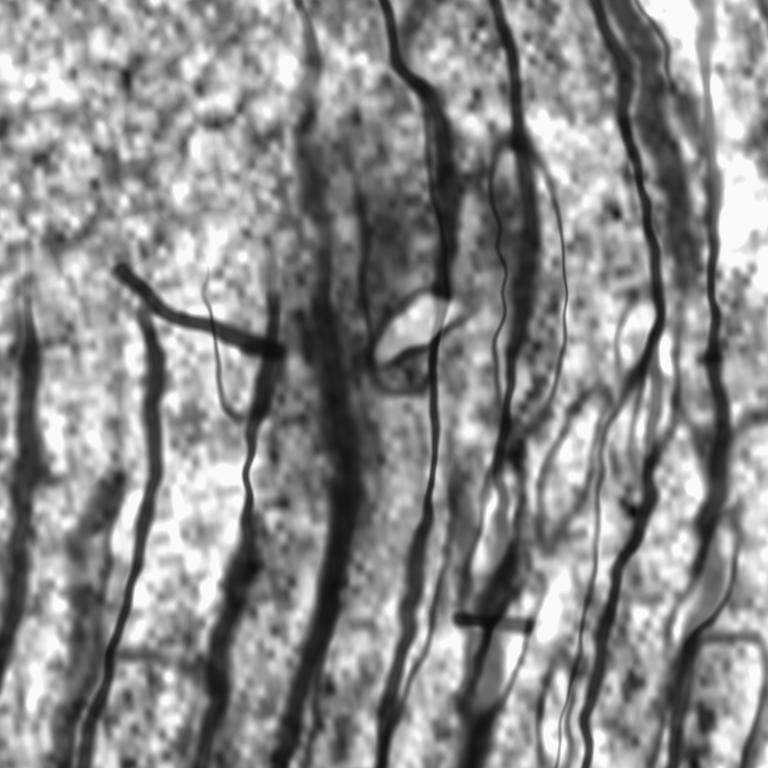
This texture is drawn by a Shadertoy shader. Its source:

```glsl
float hash(vec2 p) {
    return fract(sin(dot(p, vec2(127.1, 311.7))) * 43758.5453);
}

// Value noise centred on zero
float noise(vec2 p) {
    vec2 i = floor(p), f = fract(p);
    f = f * f * (3.0 - 2.0 * f);
    float low = mix(hash(i), hash(i + vec2(1, 0)), f.x);
    float high = mix(hash(i + vec2(0, 1)), hash(i + vec2(1, 1)), f.x);
    return mix(low, high, f.y) - 0.5;
}

// Rounded lumps: bright centres, dark gaps
float lumps(vec2 p) {
    vec2 cell = floor(p);
    float nearest = 2.0;
    for (int y = -1; y <= 1; y++) {
        for (int x = -1; x <= 1; x++) {
            vec2 c = cell + vec2(x, y);
            vec2 centre = c + vec2(hash(c), hash(c + 37.0));
            nearest = min(nearest, length(p - centre));
        }
    }
    return 0.45 - nearest;
}

float segment(vec2 p, vec2 a, vec2 b) {
    vec2 ab = b - a;
    return length(p - a - ab * clamp(dot(p - a, ab) / dot(ab, ab), 0.0, 1.0));
}

// Raises a tilted oval flake and shades the gap around it
float addFlake(float tone, vec2 d, vec2 radii, float tilt, float lift) {
    float c = cos(tilt), s = sin(tilt);
    d = vec2(c * d.x - s * d.y, s * d.x + c * d.y);
    float r = length(d / radii);
    float gap = exp(-pow((r - 1.25) * 4.0, 2.0));
    return tone * (1.0 - 0.45 * gap) + lift * (1.0 - smoothstep(0.7, 1.1, r));
}

void mainImage(out vec4 fragColor, in vec2 fragCoord) {
    vec2 uv = fragCoord / iResolution.xy;
    vec2 warp = vec2(noise(uv * 13.0), noise(uv * 13.0 + 50.0));
    vec2 p = uv + 0.022 * warp + 0.009 * vec2(noise(uv * 34.0), noise(uv * 34.0 + 9.0));

    // Fibres lean right below and left above
    vec2 grain = p + vec2(0.3 * (p.y - 0.55) * (p.y - 0.55), 0.0);

    // Crumbly crust in the upper left, fibrous bark elsewhere
    float crust = (1.0 - smoothstep(0.36, 0.46, p.x + 0.08 * warp.y))
                * smoothstep(0.54, 0.68, p.y + 0.12 * warp.x);
    float pebbled = max(crust, 0.8 * smoothstep(0.5, 0.75, p.y));

    // Coarse to fine relief
    float fibre = 0.34 * noise(grain * vec2(19.0, 3.5))
                + 0.42 * noise(grain * vec2(47.0, 9.0) + 7.0);
    float pebble = 0.4 * noise(p * 11.0 + 20.0) + 0.48 * lumps(p * vec2(29.0, 25.0));
    float tone = 0.66 + 0.05 * crust + mix(fibre, pebble, pebbled);
    tone += 0.3 * (1.0 - pebbled) * lumps(grain * vec2(31.0, 13.0));
    tone += 0.40 * noise(mat2(0.96, 0.28, -0.28, 0.96) * p * vec2(46.0, 36.0));
    tone += 0.46 * noise(mat2(0.98, -0.2, 0.2, 0.98) * uv * vec2(88.0, 68.0));

    // Meandering minor fissures
    float fissure = abs(noise(grain * vec2(13.0, 3.2) + 80.0));
    tone *= 1.0 - 0.55 * (1.0 - crust) * (1.0 - smoothstep(0.0, 0.07, fissure));

    // Long seams between the plates
    for (int i = 0; i < 8; i++) {
        float k = float(i);
        float x = 0.08 + 0.125 * k + 0.04 * (hash(vec2(k, 3.0)) - 0.5);
        x += 0.055 * noise(vec2(k * 9.0, p.y * 5.0));
        float width = 0.013 + 0.017 * noise(vec2(k * 5.0 + 2.0, p.y * 8.0));
        float seam = 1.0 - smoothstep(0.3 * width, 1.5 * width, abs(grain.x - x));
        tone *= 1.0 - 0.78 * seam * (1.0 - 0.9 * crust);
    }

    // Shadowed hollow down the middle, with deeper pits
    vec2 h = (p - vec2(0.48, 0.55)) / vec2(0.12, 0.3);
    tone *= 1.0 - 0.48 * exp(-dot(h, h));
    vec2 pit = (p - vec2(0.5, 0.69)) / vec2(0.035, 0.07);
    tone *= 1.0 - 0.65 * exp(-dot(pit, pit));
    pit = (p - vec2(0.65, 0.7)) / vec2(0.025, 0.08);
    tone *= 1.0 - 0.65 * exp(-dot(pit, pit));

    // Broken ledges
    float ledge = segment(p, vec2(0.23, 0.59), vec2(0.36, 0.54));
    ledge = min(ledge, segment(p, vec2(0.16, 0.65), vec2(0.23, 0.59)));
    ledge = min(ledge, segment(p, vec2(0.6, 0.19), vec2(0.68, 0.18)));
    tone *= 1.0 - 0.8 * (1.0 - smoothstep(0.004, 0.017, ledge));

    // Pale lifted flakes
    tone = addFlake(tone, p - vec2(0.545, 0.575), vec2(0.025, 0.06), 1.0, 0.4);
    for (int i = 0; i < 7; i++) {
        float k = float(i);
        vec2 centre = vec2(0.6 + 0.36 * hash(vec2(k, 11.0)), 0.06 + 0.085 * k);
        vec2 radii = vec2(0.02, 0.05 + 0.04 * hash(vec2(k, 23.0)));
        tone = addFlake(tone, p - centre, radii, 0.1 + 0.3 * hash(vec2(k, 31.0)), 0.25);
    }

    // Bright strip and its shadow in the upper right
    float across = p.x - 0.95 + 0.24 * (p.y - 0.8);
    float top = smoothstep(0.58, 0.68, p.y);
    tone += 0.4 * top * (1.0 - smoothstep(0.02, 0.05, abs(across)));
    tone *= 1.0 - 0.7 * top * (1.0 - smoothstep(0.008, 0.03, abs(across + 0.085)));

    tone = clamp(0.04 + 0.97 * tone, 0.05, 0.98);
    fragColor = vec4(vec3(tone), 1.0);
}
```
